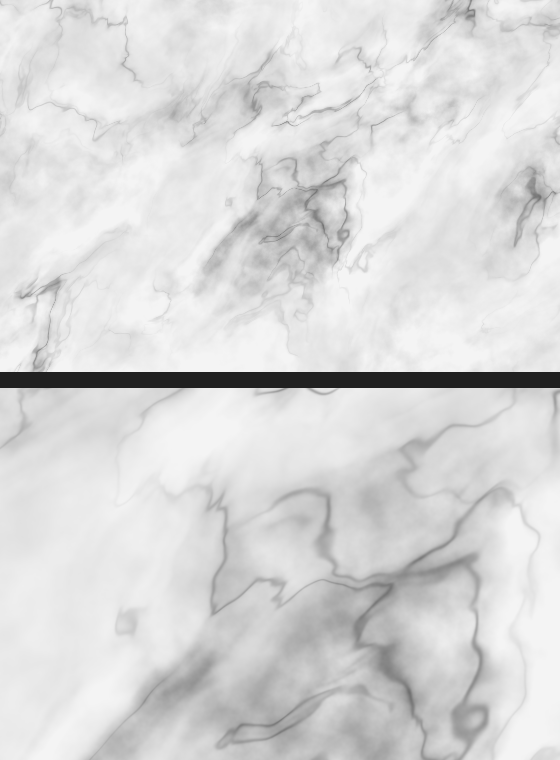
Top, the full canvas; bottom, a detail of the centre.
Write a WebGL 1 fragment shader that draws this texture.

```glsl
precision highp float;

uniform vec2 u_resolution;

// Tones
const float STONE_TONE = 0.928;
const float BRIGHTEST = 0.955;
const float DARKEST = 0.42;
const float CLOUD_DEPTH = 0.22;
const float PATCH_DEPTH = 0.17;
const float HALO_DEPTH = 0.10;
const float VEIN_DEPTH = 0.24;
const float THREAD_DEPTH = 0.15;

// Layout, in canvas heights
const float FLOW_ANGLE = 0.82;
const float FLOW_STRETCH = 0.58;
const float WARP_AMOUNT = 0.28;
const float CLOUD_SCALE = 4.5;
const float PATCH_SCALE = 4.0;
const float VEIN_SCALE = 2.7;
const float THREAD_SCALE = 5.5;
const float VEIN_WIDTH = 0.009;
const float THREAD_WIDTH = 0.016;
const float HALO_WIDTH = 0.06;

const mat2 OCTAVE_TURN = mat2(0.8, 0.6, -0.6, 0.8);

vec2 gradientAt(vec2 cell) {
    vec3 h = fract(cell.xyx * vec3(0.1031, 0.1030, 0.0973));
    h += dot(h, h.yzx + 33.33);
    float angle = 6.2832 * fract((h.x + h.y) * h.z);
    return vec2(cos(angle), sin(angle));
}

// Gradient noise centred on zero
float noise(vec2 p) {
    vec2 cell = floor(p);
    vec2 f = p - cell;
    vec2 u = f * f * f * (f * (f * 6.0 - 15.0) + 10.0);
    vec2 e = vec2(1.0, 0.0);
    float a = dot(gradientAt(cell), f);
    float b = dot(gradientAt(cell + e.xy), f - e.xy);
    float c = dot(gradientAt(cell + e.yx), f - e.yx);
    float d = dot(gradientAt(cell + e.xx), f - e.xx);
    return mix(mix(a, b, u.x), mix(c, d, u.x), u.y);
}

float fbm(vec2 p) {
    float sum = 0.0;
    float amplitude = 0.5;
    for (int i = 0; i < 5; i++) {
        sum += amplitude * noise(p);
        p = OCTAVE_TURN * p * 2.03 + 17.3;
        amplitude *= 0.5;
    }
    return sum;
}

// Soft line along the zero level of a field
float ridge(float field, float width) {
    float x = field / width;
    return exp(-x * x);
}

void main() {
    vec2 p = gl_FragCoord.xy / u_resolution.y;

    // Diagonal flow, bent by low noise
    float c = cos(FLOW_ANGLE);
    float s = sin(FLOW_ANGLE);
    vec2 flow = vec2(dot(p, vec2(c, s)) * FLOW_STRETCH, dot(p, vec2(-s, c)));
    vec2 warp = vec2(fbm(flow * 3.0 + 11.7), fbm(flow * 3.0 + 47.2));
    vec2 q = flow + WARP_AMOUNT * warp;

    // Regions where the stone is busy
    float activity = smoothstep(-0.12, 0.20, fbm(q * 2.3 + 83.1));
    float breaks = smoothstep(-0.25, 0.25, noise(q * 9.0 + 29.4));
    float mottle = fbm(p * 17.0 + 61.8);

    // Clouds and grey patches
    float cloud = fbm(q * CLOUD_SCALE + 5.3) + 0.25 * mottle;
    float patches = smoothstep(0.0, 0.30, fbm(q * PATCH_SCALE + 131.6));
    patches *= (0.35 + 0.65 * activity) * (1.0 + 1.8 * mottle);

    // Main veins, fine threads and their halos
    float veinField = fbm(q * VEIN_SCALE + 211.9) - 0.03;
    float threadField = fbm(q * THREAD_SCALE + 307.4) + 0.04;
    float vein = ridge(veinField, VEIN_WIDTH) * activity * breaks;
    float thread = ridge(threadField, THREAD_WIDTH) * activity * (1.0 - 0.6 * breaks);
    float halo = ridge(veinField, HALO_WIDTH) + 0.6 * ridge(threadField, HALO_WIDTH);
    halo *= activity * (0.8 + 1.5 * mottle);

    float tone = STONE_TONE - CLOUD_DEPTH * cloud - PATCH_DEPTH * patches
        - HALO_DEPTH * halo - VEIN_DEPTH * vein - THREAD_DEPTH * thread;
    gl_FragColor = vec4(vec3(clamp(tone, DARKEST, BRIGHTEST)), 1.0);
}
```
